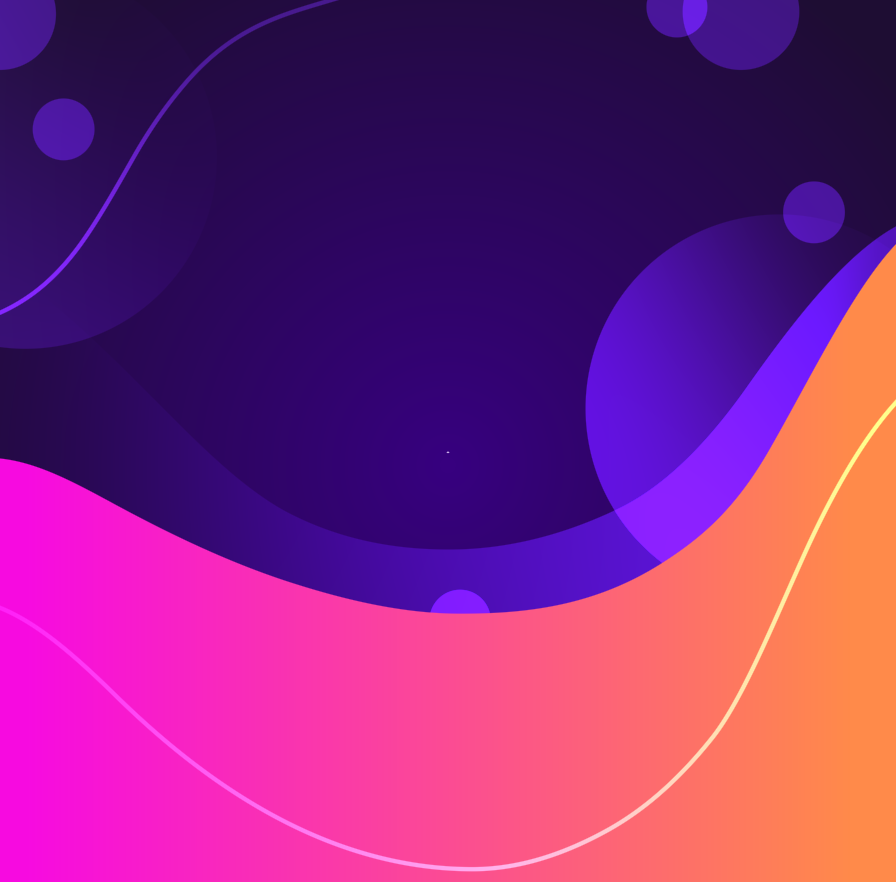
Write a Shadertoy shader that draws this background.

```glsl
// Violet night backdrop with glowing discs, flowing waves and thin ribbon lines.

// Canvas space: x runs 0..1, y runs 0..CANVAS_HEIGHT
const float CANVAS_HEIGHT = 0.9844;
const float LINE_HALF_WIDTH = 0.0024;

const vec3 NIGHT_CORE = vec3(0.215, 0.0, 0.50);
const vec3 NIGHT_EDGE = vec3(0.118, 0.05, 0.20);
const vec3 BACK_WAVE_COLOR = vec3(0.40, 0.09, 0.95);
const vec3 DISC_GLOW = vec3(0.18, 0.05, 0.42);
const vec3 FRONT_LEFT = vec3(0.968, 0.04, 0.88);
const vec3 FRONT_RIGHT = vec3(1.0, 0.54, 0.29);
const vec3 RIBBON_START = vec3(1.0, 0.12, 0.97);
const vec3 RIBBON_MIDDLE = vec3(1.0, 0.70, 0.93);
const vec3 RIBBON_END = vec3(1.0, 1.0, 0.55);
const vec3 THREAD_LOW = vec3(0.52, 0.15, 1.0);
const vec3 THREAD_HIGH = vec3(0.28, 0.10, 0.56);

// Curve knots: x, height, slope
const int KNOTS = 7;
const vec3 FRONT_WAVE[KNOTS] = vec3[KNOTS](
    vec3(0.0, 0.4727, -0.1), vec3(0.130, 0.4206, -0.54), vec3(0.3255, 0.334, -0.32),
    vec3(0.514, 0.2995, 0.0), vec3(0.742, 0.358, 0.65), vec3(0.859, 0.483, 1.75),
    vec3(1.0, 0.712, 1.05));
const vec3 BACK_WAVE[KNOTS] = vec3[KNOTS](
    vec3(0.0, 0.6875, -0.6), vec3(0.1953, 0.5156, -1.0), vec3(0.3255, 0.4102, -0.5),
    vec3(0.5013, 0.3711, 0.0), vec3(0.6901, 0.4167, 0.48), vec3(0.8333, 0.5521, 1.42),
    vec3(1.0, 0.7318, 0.55));
const vec3 RIBBON[KNOTS] = vec3[KNOTS](
    vec3(0.0, 0.306, -0.4), vec3(0.1302, 0.207, -0.98), vec3(0.5273, 0.0143, 0.0),
    vec3(0.6771, 0.0573, 0.55), vec3(0.7943, 0.1602, 1.25), vec3(0.8984, 0.3672, 2.2),
    vec3(1.0, 0.5352, 1.1));
const vec3 THREAD[KNOTS] = vec3[KNOTS](
    vec3(0.0, 0.6354, 0.45), vec3(0.0911, 0.7135, 1.4), vec3(0.1497, 0.8099, 1.75),
    vec3(0.2083, 0.8932, 1.15), vec3(0.3698, 0.9844, 0.3), vec3(0.45, 1.005, 0.2),
    vec3(1.0, 1.1, 0.2));

// Discs: centre x, centre y, radius, strength
const int FADED_COUNT = 2;
const vec4 FADED_DISCS[FADED_COUNT] = vec4[FADED_COUNT](
    vec4(0.870, 0.5286, 0.2165, 1.1), vec4(0.0286, 0.8086, 0.2135, 0.5));
const int SMALL_COUNT = 6;
const vec4 SMALL_DISCS[SMALL_COUNT] = vec4[SMALL_COUNT](
    vec4(0.071, 0.840, 0.0345, 0.8), vec4(0.0, 0.9688, 0.0625, 0.75),
    vec4(0.7555, 0.9766, 0.034, 0.85), vec4(0.827, 0.9714, 0.0651, 0.72),
    vec4(0.9085, 0.7474, 0.0345, 0.85), vec4(0.5135, 0.292, 0.0342, 1.2));

// Cubic Hermite curve: returns height and slope at x
vec2 curve(float x, vec3 knots[KNOTS]) {
    vec3 a = knots[0];
    vec3 b = knots[1];
    for (int i = 1; i < KNOTS - 1; i++) {
        if (x > knots[i].x) {
            a = knots[i];
            b = knots[i + 1];
        }
    }
    float span = b.x - a.x;
    float t = clamp((x - a.x) / span, 0.0, 1.0);
    float rise = b.y - a.y;
    float c2 = 3.0 * rise - span * (2.0 * a.z + b.z);
    float c3 = span * (a.z + b.z) - 2.0 * rise;
    return vec2(a.y + t * (span * a.z + t * (c2 + t * c3)),
                a.z + t * (2.0 * c2 + 3.0 * t * c3) / span);
}

// Approximate signed distance above a curve
float curveDistance(vec2 p, vec3 knots[KNOTS]) {
    vec2 c = curve(p.x, knots);
    return (p.y - c.x) / sqrt(1.0 + c.y * c.y);
}

// Smooth coverage of a signed distance
float cover(float d, float pixel) {
    return clamp(0.5 - d / pixel, 0.0, 1.0);
}

void mainImage(out vec4 fragColor, in vec2 fragCoord) {
    vec2 p = fragCoord / iResolution.xy * vec2(1.0, CANVAS_HEIGHT);
    float pixel = 1.2 / iResolution.x;

    // Night gradient and its tiny central spark
    float radius = length(p - vec2(0.5, 0.465));
    vec3 color = mix(NIGHT_CORE, NIGHT_EDGE, clamp(radius / 0.66, 0.0, 1.0));
    float spark = cover(length((p - vec2(0.5, 0.4795)) * vec2(0.8, 1.2)) - 0.001, pixel);
    color = mix(color, vec3(0.85, 0.75, 0.95), spark);

    // Translucent wave, denser to the right
    float density = 0.9 * smoothstep(0.0, 0.95, p.x) * (1.0 - 0.25 * smoothstep(0.92, 1.0, p.x));
    color = mix(color, BACK_WAVE_COLOR, density * cover(curveDistance(p, BACK_WAVE), pixel));

    // Large discs fading towards the upper right
    for (int i = 0; i < FADED_COUNT; i++) {
        vec4 disc = FADED_DISCS[i];
        vec2 q = (p - disc.xy) / disc.z;
        float fade = 1.0 - 0.93 * smoothstep(-0.9, 0.9, dot(q, vec2(0.87, 0.5)));
        color += DISC_GLOW * disc.w * fade * cover((length(q) - 1.0) * disc.z, pixel);
    }

    // Small discs, brightening where they overlap
    for (int i = 0; i < SMALL_COUNT; i++) {
        vec4 disc = SMALL_DISCS[i];
        color += DISC_GLOW * disc.w * cover(length(p - disc.xy) - disc.z, pixel);
    }
    color = min(color, vec3(1.0));

    // Thin violet thread
    vec3 threadColor = mix(THREAD_LOW, THREAD_HIGH, smoothstep(0.64, 0.98, p.y));
    color = mix(color, threadColor, cover(abs(curveDistance(p, THREAD)) - LINE_HALF_WIDTH, pixel));

    // Front wave and its pale ribbon
    vec3 frontColor = mix(FRONT_LEFT, FRONT_RIGHT, clamp((p.x - 0.03) / 0.92, 0.0, 1.0));
    color = mix(color, frontColor, cover(curveDistance(p, FRONT_WAVE), pixel));
    vec3 ribbonColor = mix(RIBBON_START, RIBBON_MIDDLE, clamp(p.x / 0.55, 0.0, 1.0));
    ribbonColor = mix(ribbonColor, RIBBON_END, clamp((p.x - 0.55) / 0.42, 0.0, 1.0));
    color = mix(color, ribbonColor, cover(abs(curveDistance(p, RIBBON)) - LINE_HALF_WIDTH, pixel));

    fragColor = vec4(color, 1.0);
}
```
